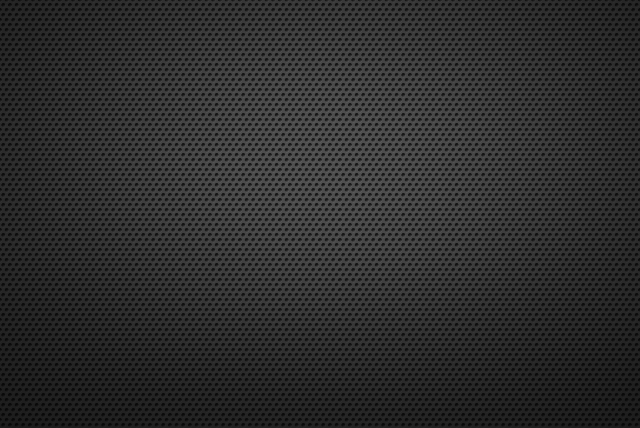
Reproduce this pattern procedurally as a Shadertoy shader.

```glsl
// Dark perforated metal sheet: closely staggered round dimples under a soft spotlight.

const float COLUMNS = 96.0;             // dimples across one row
const vec2 CELL = vec2(1.0, 1.5);       // two staggered rows per cell
const float HOLE_RADIUS = 0.29;         // in dimple spacings
const vec2 LIGHT_CENTRE = vec2(0.52, 0.63);
const vec2 LIGHT_FALLOFF = vec2(2.0, 2.0);

// Offset from the nearest dimple centre: even rows and staggered rows.
vec2 staggeredOffset(vec2 p, vec2 cell) {
    vec2 even = mod(p, cell) - 0.5 * cell;
    vec2 odd = mod(p + 0.5 * cell, cell) - 0.5 * cell;
    return dot(even, even) < dot(odd, odd) ? even : odd;
}

// Coverage of a disc with an edge of the given softness.
float disc(vec2 p, float radius, float softness) {
    return 1.0 - smoothstep(-softness, softness, length(p) - radius);
}

// Broad glow fading to near black at the lower corners.
float spotlight(vec2 uv, vec2 centre, vec2 falloff) {
    vec2 d = (uv - centre) * falloff;
    return mix(0.093, 0.312, exp(-dot(d, d)));
}

// Faint uneven sheen from layered sines.
float sheen(vec2 p) {
    float sum = 0.0;
    float weight = 0.5;
    for (int i = 0; i < 3; i++) {
        sum += weight * sin(p.x + 1.7 * sin(p.y)) * sin(p.y * 1.3 + 0.8);
        p = mat2(1.6, 1.2, -1.2, 1.6) * p + 2.3;
        weight *= 0.5;
    }
    return sum;
}

// Brightness multiplier of one dimple: shaded upper wall, lit floor and lower rim.
float dimpleShade(vec2 p, float radius, float softness) {
    vec2 toLower = normalize(vec2(0.4, -0.9));
    float hole = disc(p, radius, softness);
    float rim = disc(p - toLower * 0.1, radius, softness) * (1.0 - hole);
    float depth = dot(p, toLower) / radius;
    float inside = mix(0.3, 0.95, smoothstep(-0.3, 0.95, depth));
    return mix(1.0 + 0.25 * rim, inside, hole);
}

void mainImage(out vec4 fragColor, in vec2 fragCoord) {
    vec2 uv = fragCoord / iResolution.xy;
    vec2 lattice = (fragCoord - vec2(0.0, iResolution.y)) / iResolution.x * COLUMNS;
    float pixel = COLUMNS / iResolution.x;
    float softness = max(0.5 * pixel, 0.04);

    float surface = spotlight(uv, LIGHT_CENTRE, LIGHT_FALLOFF);
    surface *= 1.0 + 0.02 * sheen(uv * 9.0);
    surface *= dimpleShade(staggeredOffset(lattice, CELL), HOLE_RADIUS, softness);

    fragColor = vec4(vec3(surface), 1.0);
}
```
